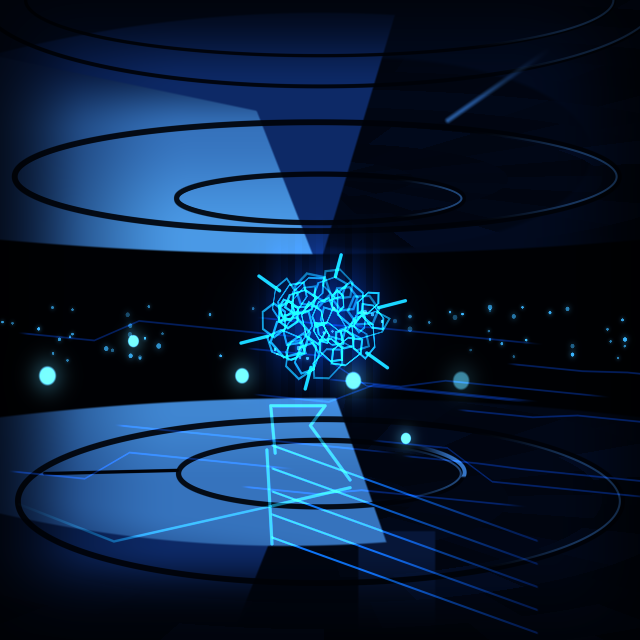
Give the GLSL for this background, as a WebGL 1 fragment shader.

```glsl
precision highp float;
uniform vec2 u_resolution;

const vec3 NIGHT = vec3(0., .008, .03);
const vec3 NAVY = vec3(.01, .06, .18);
const vec3 DUSK = vec3(.05, .16, .4);
const vec3 STEEL = vec3(.21, .45, .74);
const vec3 SKY = vec3(.29, .6, .9);
const vec3 CYAN = vec3(.1, .82, 1.);
const vec3 TRACE = vec3(.02, .2, .62);
const vec2 CORE = vec2(.505, .497);
const vec2 CORE_SIZE = vec2(.082, .066);
const float SOFT = .0022;

float hash(float n) { return fract(sin(n * 12.9898 + 4.1) * 43758.5); }
float sq(float x) { return x * x; }
float below(float a, float b) { return smoothstep(-SOFT, SOFT, b - a); }
float stroke(float d, float w) { return 1. - smoothstep(w, w + SOFT, abs(d)); }

// Distance to the line from s.xy to s.zw
float line(vec2 p, vec4 s) {
  vec2 d = s.zw - s.xy;
  return length(p - s.xy - d * clamp(dot(p - s.xy, d) / dot(d, d), 0., 1.));
}

float ellipse(vec2 p, vec2 c, vec2 r) {
  vec2 q = p - c;
  float k = length(q / r);
  return (k - 1.) * k / (length(q / (r * r)) + .001);
}

// Dim facets arranged in rings and sectors
float facets(vec2 q) {
  float ring = floor(length(q) * 3.2);
  float sector = floor(atan(q.y, q.x) * 3.2 + ring * .4);
  return pow(hash(ring * 17. + sector * 3.7), 3.);
}

// Dark groove with a thin glint on its right side
vec3 groove(vec3 col, vec2 p, vec2 c, vec2 r, float w) {
  float d = ellipse(p, c, r);
  float side = smoothstep(.5, 1., (p.x - c.x) / r.x);
  return mix(col, NIGHT, .92 * stroke(d, w)) + STEEL * .6 * side * stroke(d + w, .0005);
}

vec3 upperDisc(vec2 p) {
  float fade = smoothstep(-.08, .3, p.x);
  vec3 col = mix(NIGHT, NAVY, .22 + .45 * facets((p - vec2(.5, .72)) / vec2(.47, .09)));
  float rim = smoothstep(0., .008, ellipse(p, vec2(.58, .76), vec2(.34, .145)));
  col = mix(col, NAVY * .65, rim * smoothstep(1., .8, p.x));
  float panel = below(p.x, .57 + .3 * (p.y - .82)) * below(p.y, .98 - .25 * sq(p.x - .5));
  col = mix(col, mix(NAVY, DUSK, fade * smoothstep(1.02, .86, p.y)), panel);
  float lit = below(p.x, .401 + .39 * (.827 - p.y)) * below(p.y, .827 + .21 * (.4 - p.x));
  vec3 light = mix(STEEL, SKY, smoothstep(.8, .63, p.y) * fade);
  col = mix(col, mix(DUSK * .6, light, fade * smoothstep(.91, .79, p.y)), lit);
  col = groove(col, p, vec2(.495, .724), vec2(.472, .085), .0035);
  col = groove(col, p, vec2(.5, .69), vec2(.224, .038), .003);
  col = groove(col, p, vec2(.5, 1.), vec2(.53, .135), .002);
  col = groove(col, p, vec2(.5, 1.), vec2(.46, .087), .0015);
  float streak = line(p, vec4(.7, .812, .855, .92));
  return col + STEEL * .7 * smoothstep(.007, 0., streak) * smoothstep(.87, .7, p.x);
}

vec3 lowerDisc(vec2 p) {
  float fade = smoothstep(-.1, .28, p.x), base = smoothstep(0., .15, p.y);
  vec3 col = mix(NIGHT, NAVY, .2 + .5 * facets((p - vec2(.5, .22)) / vec2(.47, .13)));
  float apron = below(p.x, .36 + .4 * p.y) * base;
  col = mix(col, mix(NAVY * .5, DUSK, base * fade), apron);
  col = mix(col, DUSK * .55, below(abs(p.x - .62), .06) * below(p.y, .17) * base);
  float lit = below(p.x, .525 + .35 * (.378 - p.y)) * below(.147 + .25 * sq(p.x - .45), p.y);
  vec3 light = mix(STEEL, SKY, .5 * smoothstep(.24, .36, p.y));
  col = mix(col, mix(DUSK * .7, light, fade * smoothstep(.08, .24, p.y + .15 * p.x)), lit);
  col = groove(col, p, vec2(.5, .217), vec2(.472, .128), .0035);
  col = groove(col, p, vec2(.501, .26), vec2(.222, .052), .003);
  col = mix(col, NIGHT, stroke(line(p, vec4(.07, .26, .277, .265)), .0015));
  float glint = stroke(ellipse(p, vec2(.501, .262), vec2(.225, .054)), .002);
  return col + STEEL * glint * smoothstep(.64, .72, p.x) * below(.255, p.y);
}

// Faint bent traces, a diagonal bundle and a bright path
vec3 circuits(vec2 p) {
  float faint = 0.;
  for (int i = 0; i < 12; i++) {
    float n = float(i), x = p.x - hash(n + 2.) * .8;
    float bend = clamp(x - .12, 0., .07) * (hash(n + 9.) - .5) * 1.4;
    float span = smoothstep(0., .02, x) * smoothstep(.45, .4, x);
    faint += stroke(p.y - .24 - .024 * n - bend + .1 * x, .0003) * span * .55;
  }
  float slant = p.y + .36 * (p.x - .42), fade = smoothstep(.86, .45, p.x);
  float bundle = stroke(mod(slant, .036) - .018, .0006) * below(.425, p.x);
  bundle *= below(p.x, .84) * below(.145, slant) * below(slant, .31);
  float d = line(p, vec4(.423, .366, .508, .366));
  d = min(d, line(p, vec4(.423, .366, .43, .292)));
  d = min(d, line(p, vec4(.417, .297, .425, .15)));
  d = min(d, line(p, vec4(.508, .366, .485, .335)));
  d = min(d, line(p, vec4(.485, .335, .547, .25)));
  d = min(d, line(p, vec4(.547, .238, .423, .209)));
  float sweep = min(line(p, vec4(.03, .212, .178, .154)), line(p, vec4(.178, .154, .423, .209)));
  float glow = stroke(d, .0013) + bundle * fade * .6 + .8 * stroke(sweep, .0008) * smoothstep(0., .25, p.x);
  return TRACE * (faint + bundle * (.4 + .6 * fade)) + CYAN * .5 * glow;
}

float orb(vec2 p, vec2 c, float r) {
  float d = length((p - c) * vec2(1., .9));
  return smoothstep(r, r * .7, d) + .25 * exp(-d * d / (r * r * 3.));
}

vec3 particles(vec2 p) {
  float small = 0., large = 0.;
  for (int i = 0; i < 64; i++) {
    float n = float(i);
    vec2 c = vec2(hash(n + .3), .433 + .09 * hash(n + 40.7));
    small += orb(p, c, .0022 + .0025 * pow(hash(n + 77.), 3.)) * (.3 + .6 * hash(n + 5.));
  }
  for (int i = 0; i < 6; i++) {
    float n = float(i);
    float x = .074 + .128 * n + .094 * exp(-sq(n - 3.) / 1.5);
    float y = .41 + .057 * exp(-3. * sq(n - 1.)) - .095 * exp(-3. * sq(n - 4.));
    large += orb(p, vec2(x, y), .012 + .003 * cos(n * 2.4)) * (n > 4.5 ? .5 : 1.);
  }
  return vec3(.22, .68, .95) * small + vec3(.38, .85, 1.) * large;
}

// Tangle of tilted hexagons with six outward spikes
vec3 core(vec2 q) {
  float wire = 0.;
  for (int i = 0; i < 36; i++) {
    float n = float(i), turn = n * 2.4, t = hash(n + 31.) * 3.14;
    vec2 h = q - CORE_SIZE * sqrt(hash(n + 8.)) * vec2(cos(turn), sin(turn));
    h = abs(mat2(cos(t), -sin(t), sin(t), cos(t)) * h);
    h.y *= 1. + hash(n + 15.);
    float d = max(h.x * .866 + h.y * .5, h.y) - .014 - .017 * hash(n + 3.);
    wire += stroke(d, .0008) * (.45 + .5 * hash(n + 60.));
  }
  for (int i = 0; i < 6; i++) {
    float a = radians(18. + 60. * float(i));
    vec2 tip = vec2(.135, .107) * vec2(cos(a), sin(a));
    wire += stroke(line(q, vec4(tip * .68, tip)), .0015);
  }
  vec2 e = q / CORE_SIZE;
  float beam = exp(-sq(sq(q.x / .09)) - sq(sq(q.y / .12)));
  beam *= .3 + .7 * hash(floor(q.x * 90.));
  return CYAN * min(wire, 1.1) + TRACE * .65 * exp(-.9 * dot(e, e)) + TRACE * .4 * beam;
}

void main() {
  vec2 p = gl_FragCoord.xy / u_resolution;
  float arc = sq(p.x - .5);
  vec3 col = mix(NIGHT * .5, upperDisc(p), below(.603 + .09 * arc, p.y));
  col = mix(col, lowerDisc(p), below(p.y, .378 - .12 * arc));
  // Dark border, then the lights
  vec2 edge = smoothstep(vec2(-.04), vec2(.14), min(p, 1. - p));
  col *= mix(.35, 1., edge.x * edge.y);
  col += circuits(p) + particles(p) + core(p - CORE);
  gl_FragColor = vec4(min(col, 1.), 1.);
}
```
